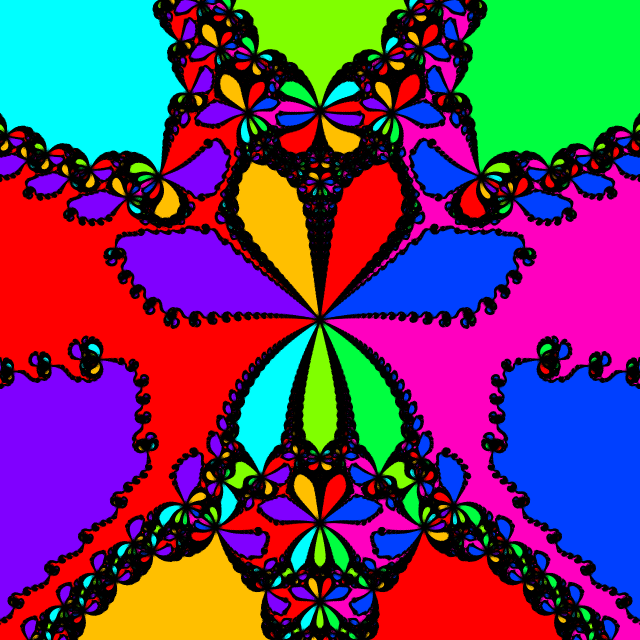
Reproduce this background procedurally as a WebGL 2 fragment shader.

```glsl
#version 300 es
precision highp float;
// Newton fractal of a real polynomial of degree nine, with the real axis upward.
// Each basin of attraction takes the hue of its root; black outlines come from
// a distance estimate built on the derivative of the iterated Newton map.

uniform vec2 u_resolution;
out vec4 outColor;

// f(z) = z^9 + CUBIC z^3 + SQUARE z^2 + CONSTANT
const float CUBIC = 1.436;
const float SQUARE = -6.0;
const float CONSTANT = -13.14;

const float VIEW_SPAN = 3.0;        // plane units across the canvas
const float OUTLINE = 0.0045;       // half width of the outlines, plane units
const float ROOT_REACH = 0.12;      // a Newton step this short has found a root
const float ROOT_CURVATURE = 3.0;   // typical f'' / (2 f') at a root
const float FAR_RADIUS = 20.0;      // beyond this only z^9 counts
const int MAX_STEPS = 100;
const int SAMPLES = 2;              // samples per pixel side
const float SECTOR = 0.6981317;     // a ninth of a turn
const vec3 OUTLINE_COLOR = vec3(0.0);

// Hues in eighths of the wheel, for sectors -4 to 4 counted from straight up
const float ROOT_HUES[9] = float[9](1.0, 6.0, 0.0, 4.0, 2.0, 3.0, 7.0, 5.0, 0.0);

vec2 cmul(vec2 a, vec2 b) {
    return vec2(a.x * b.x - a.y * b.y, a.x * b.y + a.y * b.x);
}

vec2 cdiv(vec2 a, vec2 b) {
    return vec2(dot(a, b), a.y * b.x - a.x * b.y) / max(dot(b, b), 1e-20);
}

vec3 hueColor(float hue) {
    return clamp(abs(mod(hue * 6.0 + vec3(0.0, 4.0, 2.0), 6.0) - 3.0) - 1.0, 0.0, 1.0);
}

vec3 rootColor(vec2 root) {
    int sector = int(round(atan(root.y, root.x) / SECTOR));
    return hueColor(ROOT_HUES[clamp(sector + 4, 0, 8)] / 8.0);
}

vec3 newtonColor(vec2 z, float pixel) {
    float stretch = 1.0;            // |d z_n / d z_0|
    for (int i = 0; i < MAX_STEPS; i++) {
        // Far away the map is a plain contraction
        if (dot(z, z) > FAR_RADIUS * FAR_RADIUS) {
            z *= 8.0 / 9.0;
            stretch *= 8.0 / 9.0;
            continue;
        }
        // Polynomial and its first two derivatives
        vec2 z2 = cmul(z, z);
        vec2 z3 = cmul(z2, z);
        vec2 z7 = cmul(cmul(z2, z2), z3);
        vec2 z8 = cmul(z7, z);
        vec2 f = cmul(z8, z) + CUBIC * z3 + SQUARE * z2 + vec2(CONSTANT, 0.0);
        vec2 df = 9.0 * z8 + 3.0 * CUBIC * z2 + 2.0 * SQUARE * z;
        vec2 ddf = 72.0 * z7 + 6.0 * CUBIC * z + vec2(2.0 * SQUARE, 0.0);
        vec2 newtonStep = cdiv(f, df);
        float gap = length(newtonStep);

        // Near a root: turn the gap into a distance to the basin edge
        if (gap < ROOT_REACH) {
            float inner = ROOT_CURVATURE * gap;
            float edge = (1.0 - inner * inner) / (2.0 * ROOT_CURVATURE * max(stretch, 1e-12));
            float fill = smoothstep(OUTLINE - 0.5 * pixel, OUTLINE + 0.5 * pixel, edge);
            return mix(OUTLINE_COLOR, rootColor(z - newtonStep), fill);
        }
        stretch *= gap * length(cdiv(ddf, df));
        z -= newtonStep;
    }
    return OUTLINE_COLOR;
}

void main() {
    float pixel = VIEW_SPAN / min(u_resolution.x, u_resolution.y);
    vec3 color = vec3(0.0);
    for (int j = 0; j < SAMPLES; j++) {
        for (int i = 0; i < SAMPLES; i++) {
            vec2 offset = (vec2(i, j) + 0.5) / float(SAMPLES) - 0.5;
            vec2 p = (gl_FragCoord.xy + offset - 0.5 * u_resolution) * pixel;
            color += newtonColor(p.yx, pixel);   // real part up, imaginary part right
        }
    }
    outColor = vec4(color / float(SAMPLES * SAMPLES), 1.0);
}
```
